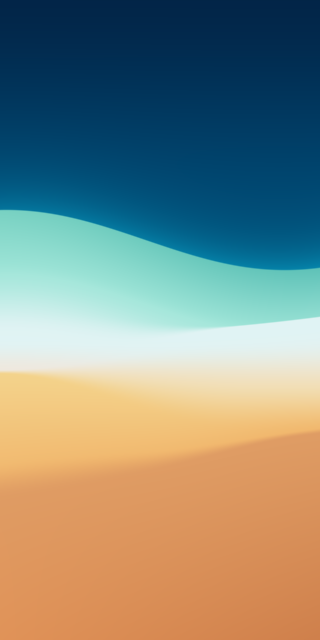
A Shadertoy shader for this background:

```glsl
const vec3 NIGHT_BLUE = vec3(0.008, 0.140, 0.275);
const vec3 OCEAN_BLUE = vec3(0.000, 0.270, 0.435);
const vec3 SURF_BLUE  = vec3(0.020, 0.530, 0.680);
const vec3 TEAL_LEFT  = vec3(0.470, 0.820, 0.760);
const vec3 TEAL_RIGHT = vec3(0.370, 0.760, 0.720);
const vec3 AQUA       = vec3(0.630, 0.900, 0.850);
const vec3 FOAM       = vec3(0.880, 0.953, 0.955);
const vec3 WARM_FOAM  = vec3(0.935, 0.910, 0.870);
const vec3 PALE_SAND  = vec3(0.955, 0.830, 0.550);
const vec3 GOLD_SAND  = vec3(0.945, 0.715, 0.425);
const vec3 DUNE_TOP   = vec3(0.875, 0.615, 0.395);
const vec3 DUNE_LEFT  = vec3(0.880, 0.575, 0.345);
const vec3 DUNE_RIGHT = vec3(0.810, 0.500, 0.295);

// Boundary heights across the canvas
float waveLine(float x) {
    return 0.625 + 0.047 * cos(3.14159 * (x - 0.02) / 0.87);
}

float foamLine(float x) {
    return 0.481 + 0.024 * pow(max((x - 0.4) / 0.6, 0.0), 1.6);
}

float shoreLine(float x) {
    return mix(0.419, 0.395, smoothstep(0.0, 0.8, x));
}

float duneLine(float x) {
    return 0.250 + 0.063 * x + 0.014 * smoothstep(0.45, 0.95, x);
}

// Coverage below a boundary, blended over a given half width
float below(float y, float line, float halfWidth) {
    return smoothstep(-halfWidth, halfWidth, line - y);
}

// Layer colours
vec3 deepWater(vec2 uv, float wave) {
    vec3 base = mix(OCEAN_BLUE, NIGHT_BLUE, smoothstep(0.66, 1.04, uv.y));
    float glow = exp(-max(uv.y - wave, 0.0) / 0.048);
    return mix(base, SURF_BLUE, glow * mix(0.72, 0.95, uv.x));
}

vec3 shallowWater(vec2 uv, float wave) {
    float depth = wave - uv.y;
    vec3 teal = mix(TEAL_LEFT, TEAL_RIGHT, uv.x);
    vec3 color = mix(teal, AQUA, clamp(depth / 0.10, 0.0, 1.0));
    return mix(color, FOAM, smoothstep(0.08, 0.20, depth));
}

vec3 foamBand(vec2 uv, float foam, float shore) {
    return mix(FOAM, WARM_FOAM, smoothstep(0.2, 1.0, (foam - uv.y) / (foam - shore)));
}

vec3 beach(vec2 uv, float shore, float dune) {
    return mix(PALE_SAND, GOLD_SAND, clamp((shore - uv.y) / (shore - dune), 0.0, 1.0));
}

vec3 duneSlope(vec2 uv, float dune) {
    vec3 foot = mix(DUNE_LEFT, DUNE_RIGHT, uv.x);
    return mix(foot, DUNE_TOP, clamp(uv.y / dune, 0.0, 1.0));
}

void mainImage(out vec4 fragColor, in vec2 fragCoord) {
    vec2 uv = fragCoord / iResolution.xy;
    float pixel = 1.0 / iResolution.y;

    float wave = waveLine(uv.x);
    float foam = foamLine(uv.x);
    float shore = shoreLine(uv.x);
    float dune = duneLine(uv.x);

    // Edges sharpen or dissolve across the width
    float foamBlur = mix(0.030, 0.0, smoothstep(0.2, 0.75, uv.x)) + pixel;
    float shoreBlur = mix(0.002, 0.068, smoothstep(0.0, 0.75, uv.x)) + pixel;
    float duneBlur = mix(0.028, 0.003, smoothstep(0.0, 0.95, uv.x)) + pixel;

    // Stack the layers from top to bottom
    vec3 color = deepWater(uv, wave);
    color = mix(color, shallowWater(uv, wave), below(uv.y, wave, pixel));
    color = mix(color, foamBand(uv, foam, shore), below(uv.y, foam, foamBlur));
    color = mix(color, beach(uv, shore, dune), below(uv.y, shore, shoreBlur));
    color = mix(color, duneSlope(uv, dune), below(uv.y, dune, duneBlur));

    fragColor = vec4(color, 1.0);
}
```
